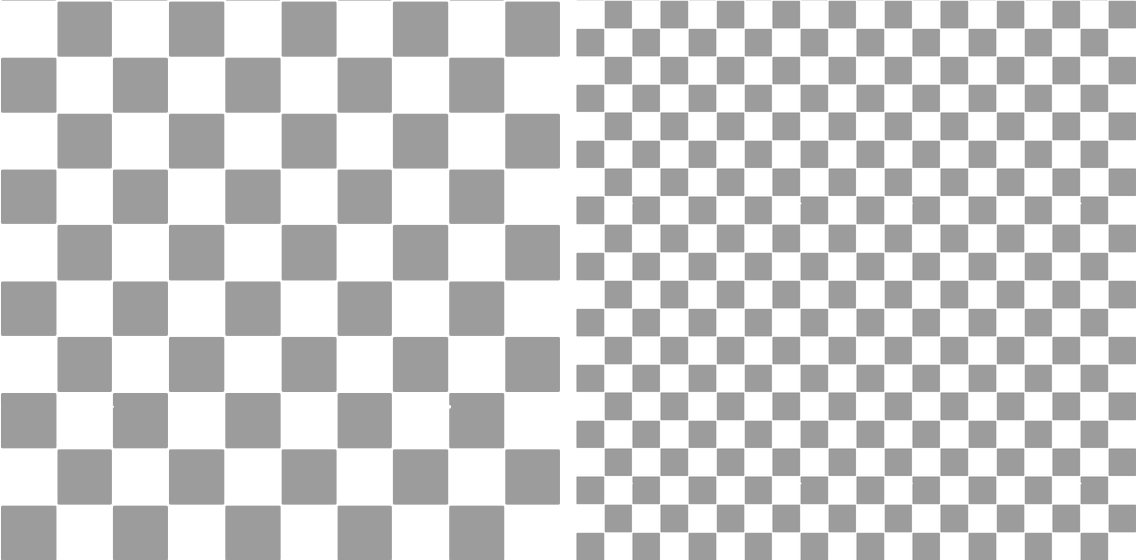
Left: one tile. Right: repeated 2 by 2.
Write a Shadertoy shader that draws this pattern.

```glsl
const float REPEATS = 10.0;                   // even, so the checker wraps
const vec2 GRID_SHIFT = vec2(0.012, -0.013);  // lengths below are in cells
const float LINE_JITTER = 0.009;
const float EDGE_INSET = 0.009;
const float EDGE_SOFTNESS = 0.018;
const float CORNER_RADIUS = 0.03;
const float NOTCH_ROW = 2.0;
const float NOTCH_HEIGHT = 0.75;
const float NOTCH_RADIUS = 0.035;
const vec3 PAPER = vec3(1.0);
const vec3 GREY = vec3(0.61);

float hash(vec2 p) {
    vec3 q = fract(p.xyx * vec3(0.1031, 0.1030, 0.0973));
    q += dot(q, q.yzx + 33.33);
    return fract((q.x + q.y) * q.z);
}

// Slightly uneven grid line, wrapping after the last repeat
float gridLine(float index, float axis) {
    float wrapped = mod(index, REPEATS);
    return index + LINE_JITTER * (2.0 * hash(vec2(wrapped, axis + 7.0)) - 1.0);
}

vec2 gridLines(vec2 index) {
    return vec2(gridLine(index.x, 0.0), gridLine(index.y, 1.0));
}

float roundedBox(vec2 p, vec2 halfSize, float radius) {
    vec2 q = abs(p) - halfSize + radius;
    return length(max(q, 0.0)) + min(max(q.x, q.y), 0.0) - radius;
}

void mainImage(out vec4 fragColor, in vec2 fragCoord) {
    vec2 p = fragCoord / iResolution.xy * REPEATS - GRID_SHIFT;
    float pixel = REPEATS / min(iResolution.x, iResolution.y);
    float softness = max(EDGE_SOFTNESS, pixel);
    float inset = max(EDGE_INSET, 0.5 * softness);

    // Cell between the jittered lines
    vec2 nearest = floor(p + 0.5);
    vec2 cell = nearest - 1.0 + step(gridLines(nearest), p);
    vec2 low = gridLines(cell);
    vec2 high = gridLines(cell + 1.0);

    // Rounded square
    float d = roundedBox(p - 0.5 * (low + high), 0.5 * (high - low) - inset, CORNER_RADIUS);

    // Small worn notches on the left edges of one row
    vec2 wrappedCell = mod(cell, REPEATS);
    if (wrappedCell.y == NOTCH_ROW) {
        float radius = NOTCH_RADIUS * hash(wrappedCell + 3.0);
        float notch = length(p - low - vec2(inset, NOTCH_HEIGHT)) - radius;
        d = max(d, -notch);
    }

    // Alternate cells are filled
    float filled = 1.0 - mod(cell.x + cell.y, 2.0);
    float coverage = filled * clamp(0.5 - d / softness, 0.0, 1.0);
    fragColor = vec4(mix(PAPER, GREY, coverage), 1.0);
}
```
